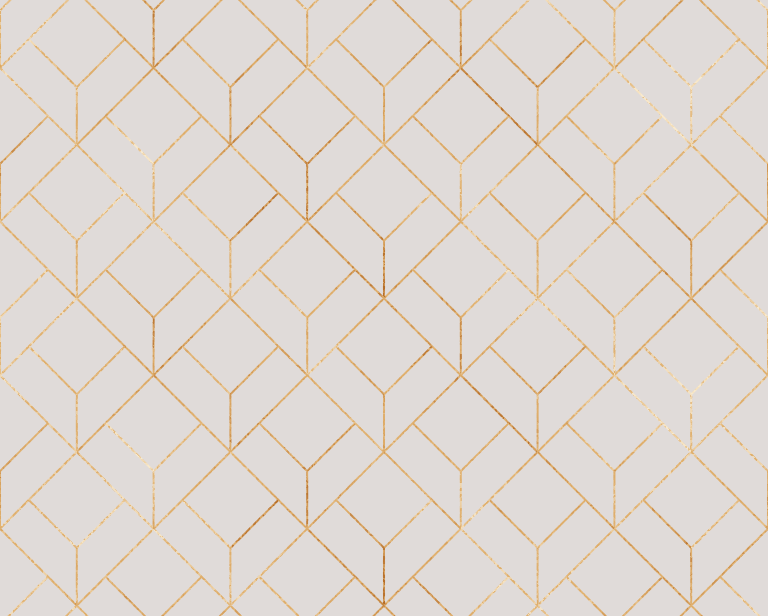
A Shadertoy shader for this pattern:

```glsl
// Thin gold-foil lines on warm grey: a diagonal lattice of diamonds, each holding a Y.
// Rotated coordinates turn every diamond into a unit square with seven segments;
// layered sines, a hash per segment and cellular grain vary the foil.

const float CELLS_ACROSS = 5.0;
const float LATTICE_SHIFT = 0.068;           // height of the lowest row of nodes
const vec2  FOIL_PERIOD = vec2(5.0, 2.0);    // the foil tones repeat over this many cells
const float HALF_WIDTH = 0.0065;
const float FORK = 0.375;                    // where the Y splits, along the diamond axis
const float TAU = 6.2831853;

const vec3 GROUND = vec3(0.880, 0.860, 0.850);
const vec3 COPPER = vec3(0.700, 0.410, 0.140);
const vec3 GOLD   = vec3(0.875, 0.685, 0.425);
const vec3 PALE   = vec3(0.975, 0.915, 0.800);

float hash(vec2 p) {
    vec3 q = fract(vec3(p.xyx) * vec3(0.1031, 0.1030, 0.0973));
    q += dot(q, q.yzx + 33.33);
    return fract((q.x + q.y) * q.z);
}

// Diagonal lattice coordinates to canvas cells
vec2 unrotate(vec2 uv) {
    return 0.5 * vec2(uv.x - uv.y + 1.0, uv.x + uv.y);
}

// Distance to segment a-b in x, its own tone offset in y
vec2 foilSegment(vec2 p, vec2 a, vec2 b, vec2 cell) {
    vec2 ab = b - a;
    float along = clamp(dot(p - a, ab) / dot(ab, ab), 0.0, 1.0);
    float dist = length(p - a - ab * along) * inversesqrt(2.0);

    // The wrapped midpoint identifies a segment from either side
    vec2 id = mod(round(unrotate(cell + 0.5 * (a + b)) * 64.0), FOIL_PERIOD * 64.0);
    float tone = 0.30 * (hash(id + 7.0) - 0.5);
    float slope = 0.30 * (hash(id + 191.0) - 0.5);
    return vec2(dist, tone + slope * (along - 0.5));
}

vec2 nearer(vec2 a, vec2 b) {
    return a.x < b.x ? a : b;
}

// Nearest segment of the diamond: four edges, two arms and a stem
vec2 diamond(vec2 f, vec2 cell) {
    vec2 fork = vec2(FORK);
    vec2 s = foilSegment(f, vec2(0.0), fork, cell);
    s = nearer(s, foilSegment(f, fork, vec2(1.0, FORK), cell));
    s = nearer(s, foilSegment(f, fork, vec2(FORK, 1.0), cell));
    for (int i = 0; i < 2; i++) {
        float side = float(i);
        s = nearer(s, foilSegment(f, vec2(side, 0.0), vec2(side, 1.0), cell));
        s = nearer(s, foilSegment(f, vec2(0.0, side), vec2(1.0, side), cell));
    }
    return s;
}

// Cellular noise: a random value for the closest scattered point
float flakes(vec2 p) {
    vec2 base = floor(p);
    float best = 9.0, value = 0.0;
    for (int y = -1; y <= 1; y++)
    for (int x = -1; x <= 1; x++) {
        vec2 c = base + vec2(x, y);
        vec2 gap = c + vec2(hash(c + 3.1), hash(c + 57.7)) - p;
        float d = dot(gap, gap);
        if (d < best) { best = d; value = hash(c + 113.0); }
    }
    return value;
}

// Broad drift between copper and pale gold
float drift(vec2 p) {
    vec2 angle = TAU * p / FOIL_PERIOD;
    float broad = -0.06 * cos(angle.x - 2.9);
    float patches = 0.13 * cos(angle.y) * cos(3.0 * angle.x - 13.2);
    float streaks = -0.11 * sin(angle.y) * cos(2.0 * angle.x - 5.03);
    return broad + patches + streaks;
}

vec3 foilColor(float tone) {
    vec3 c = mix(COPPER, GOLD, smoothstep(0.0, 0.5, tone));
    return mix(c, PALE, smoothstep(0.5, 1.0, tone));
}

void mainImage(out vec4 fragColor, in vec2 fragCoord) {
    float pixel = CELLS_ACROSS / iResolution.x;
    vec2 p = fragCoord * pixel - vec2(0.0, LATTICE_SHIFT);

    // Diamond lattice
    vec2 uv = vec2(p.x + p.y - 0.5, p.y - p.x + 0.5);
    vec2 cell = floor(uv);
    vec2 line = diamond(uv - cell, cell);

    // Speckled foil with slightly worn edges
    float grain = flakes(p * 60.0);
    float tone = 0.54 + drift(p) + line.y + 0.34 * (grain - 0.5);
    float halfWidth = HALF_WIDTH * mix(1.06, 0.90, grain);
    float cover = clamp((halfWidth - line.x) / pixel + 0.5, 0.0, 1.0);

    fragColor = vec4(mix(GROUND, foilColor(tone), cover), 1.0);
}
```
